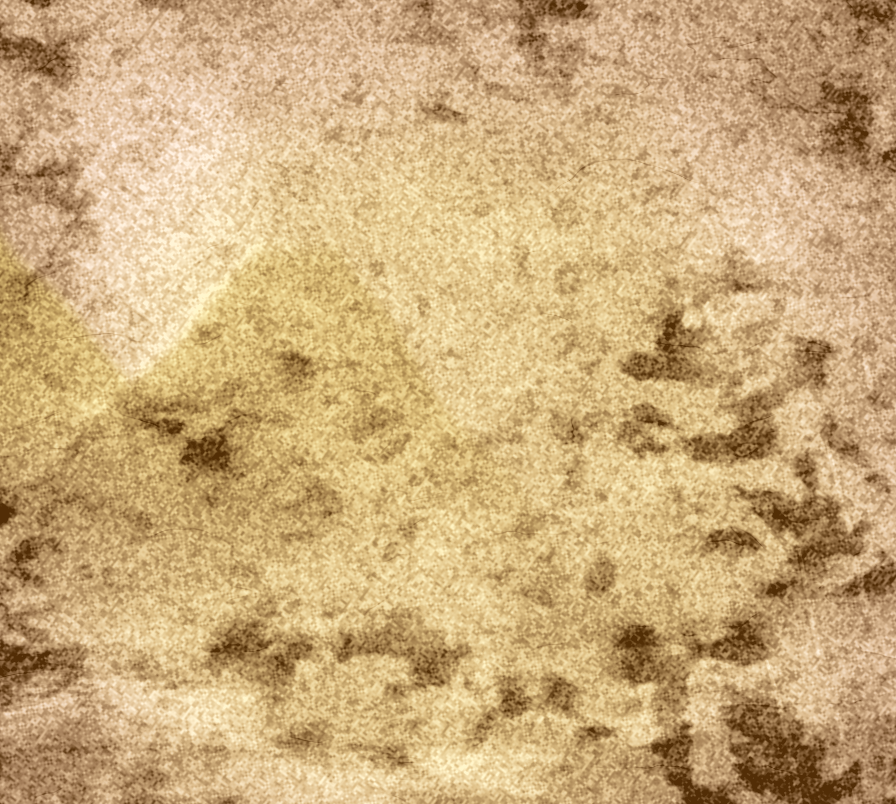
A WebGL 1 fragment shader for this texture:

```glsl
precision highp float;
// Aged, stained parchment: layered value noise builds a single tone that is
// mapped through a tan palette. Ochre washes, crumbly stains, creases,
// scratches, darkened borders and a fine grain shift that tone.

uniform vec2 u_resolution;

const vec3 UMBER = vec3(0.50, 0.36, 0.19);
const vec3 BROWN = vec3(0.65, 0.51, 0.33);
const vec3 TAN   = vec3(0.75, 0.62, 0.42);
const vec3 GOLD  = vec3(0.87, 0.75, 0.54);
const vec3 CREAM = vec3(0.93, 0.84, 0.66);

float hash(vec2 cell) {
  vec3 q = fract(cell.xyx * 0.1031);
  q += dot(q, q.yzx + 33.33);
  return fract((q.x + q.y) * q.z);
}

float noise(vec2 p) {
  vec2 cell = floor(p), f = fract(p);
  f = f * f * (3.0 - 2.0 * f);
  float low = mix(hash(cell), hash(cell + vec2(1.0, 0.0)), f.x);
  float high = mix(hash(cell + vec2(0.0, 1.0)), hash(cell + 1.0), f.x);
  return mix(low, high, f.y);
}

float fbm(vec2 p) {
  float sum = 0.0, weight = 0.5;
  for (int i = 0; i < 5; i++) {
    sum += weight * noise(p);
    p = mat2(1.6, 1.2, -1.2, 1.6) * p + 17.3;
    weight *= 0.5;
  }
  return sum / 0.97;
}

// Soft round spot: 1 at the centre, 0 at the radius.
float spot(vec2 p, vec2 center, float radius) {
  return 1.0 - smoothstep(0.0, radius, length(p - center));
}

// Soft stroke from a to b that thins out towards both ends.
float stroke(vec2 p, vec2 a, vec2 b, float width) {
  vec2 along = b - a;
  float h = clamp(dot(p - a, along) / dot(along, along), 0.0, 1.0);
  float taper = 0.4 + 2.4 * h * (1.0 - h);
  return 1.0 - smoothstep(0.3, 1.0, length(p - a - along * h) / (width * taper));
}

// Thin dark line where a noise field crosses its middle value.
float vein(vec2 p, float width) {
  return 1.0 - smoothstep(0.0, width, abs(fbm(p) - 0.5));
}

// Ochre wash bounded above by two slopes, fading out downwards.
float ochreWash(vec2 p) {
  float peak = min(0.70, min(0.68 + 0.98 * (p.x - 0.31), 0.69 - 1.4 * (p.x - 0.43)));
  float shoulder = 0.73 - 1.25 * p.x;
  float inside = smoothstep(-0.012, 0.025, max(peak, shoulder) - p.y);
  return inside * smoothstep(0.22, 0.55, p.y);
}

// Fan of pale scratches near the lower right.
float scratches(vec2 p) {
  float sum = 0.0;
  for (int i = 0; i < 4; i++) {
    float k = float(i);
    float jitter = hash(vec2(k, 7.0));
    vec2 start = vec2(0.955 + 0.036 * k, 0.18 + 0.14 * k);
    vec2 end = start + vec2(0.24, -1.0) * (0.18 + 0.17 * jitter);
    sum = max(sum, stroke(p, start, end, 0.006));
  }
  return sum;
}

vec3 palette(float tone) {
  float t = clamp(tone, -0.3, 1.35) * 4.0;
  vec3 color = UMBER + (BROWN - UMBER) * min(t, 1.0);
  color += (TAN - BROWN) * clamp(t - 1.0, 0.0, 1.0);
  color += (GOLD - TAN) * clamp(t - 2.0, 0.0, 1.0);
  return color + (CREAM - GOLD) * max(t - 3.0, 0.0);
}

void main() {
  vec2 p = gl_FragCoord.xy / u_resolution.y;
  vec2 middle = vec2(0.5 * u_resolution.x / u_resolution.y, 0.5);
  vec2 warp = vec2(noise(p * 9.0), noise(p * 9.0 + 40.0)) - 0.5;
  vec2 q = p + 0.05 * warp;
  float radius = length(p - middle + 0.06 * warp);
  float lower = 1.0 - smoothstep(0.05, 0.45, p.y);

  // Broad clouds, pale glows and horizontal smears.
  float tone = 0.81 + 0.85 * (fbm(q * vec2(4.0, 5.5) + 3.0) - 0.5);
  tone += 0.24 * spot(q, vec2(0.22, 0.70), 0.22) + 0.16 * spot(q, vec2(0.80, 0.60), 0.35);
  float smear = fbm(q * vec2(5.0, 17.0) + 60.0);
  tone += lower * 0.34 * (smoothstep(0.42, 0.58, smear) - 0.5);
  float ochre = ochreWash(p + 0.025 * warp);
  tone -= 0.17 * ochre;

  // Crumbly stains, loose specks and wandering cracks.
  float patches = smoothstep(0.44, 0.66, fbm(q * vec2(4.5, 6.5) + 91.0));
  float crumbs = smoothstep(0.42, 0.64, fbm(q * vec2(20.0, 29.0) + 23.0));
  float specks = smoothstep(0.60, 0.74, fbm(p * vec2(34.0, 42.0) + 5.0));
  float cracks = vein(q * vec2(5.0, 11.0) + 130.0, 0.016) * crumbs;
  tone -= 0.72 * patches * crumbs + 0.28 * specks + 0.28 * cracks;

  // Light marks and darkened borders.
  float wear = smoothstep(0.25, 0.6, noise(p * 30.0));
  tone += 0.25 * wear * scratches(p + 0.008 * warp);
  tone += 0.16 * stroke(p + 0.01 * warp, vec2(0.01, 0.385), vec2(0.33, 0.70), 0.017);
  tone -= 0.36 * smoothstep(0.38, 0.76, radius);

  // Fine grain at two sizes, on a turned grid.
  vec2 turned = mat2(0.8, 0.6, -0.6, 0.8) * p;
  tone += 0.66 * (noise(turned * 330.0) - 0.5) + 0.26 * (noise(turned * 150.0 + 9.0) - 0.5);

  // Rosy rim, golden heart.
  float rosy = smoothstep(0.28, 0.60, radius + 0.25 * (p.y - 0.5)) * (1.0 - ochre);
  vec3 tint = mix(vec3(1.0, 1.0, 0.95), vec3(1.0, 0.98, 1.09), rosy);
  tint.b -= 0.07 * ochre;
  gl_FragColor = vec4(clamp(palette(tone) * tint, 0.0, 1.0), 1.0);
}
```
